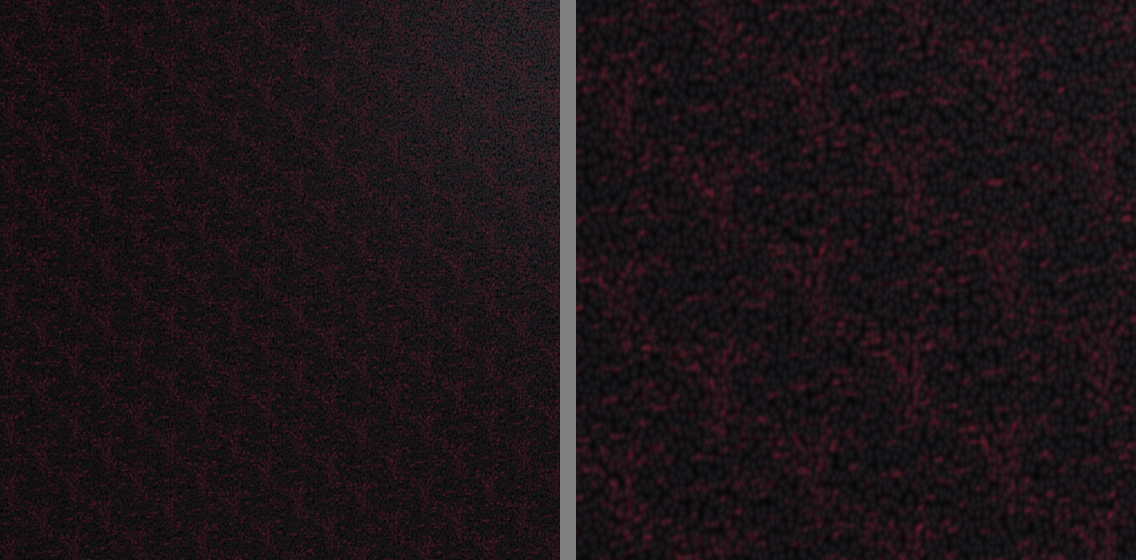
Left, the full canvas; right, a detail of the centre.
Give the GLSL for this texture, as a Shadertoy shader.

```glsl
const vec2  REPEATS      = vec2(17.5, 8.85);    // motif columns across, motifs down
const vec2  PHASE        = vec2(0.0755, 0.525); // where the first motif sits
const float SKEW         = 0.072;               // rise of the rows to the right
const vec2  STITCHES     = vec2(12.0, 20.0);    // stitch grid of one motif, rows even
const vec2  STITCH_SIZE  = vec2(0.055, 0.033);  // half length and width, in columns
const float STRAY_CHANCE = 0.20;
const float LINE_WIDTH   = 0.10;
const vec2  GRAIN_FREQ   = vec2(250.0, 185.0);
const vec3  GROUND       = vec3(0.058, 0.060, 0.068);
const vec3  HAZE         = vec3(0.024, 0.002, 0.008);
const vec3  THREAD       = vec3(0.33, 0.085, 0.13);
const vec3  SHEEN        = vec3(0.052, 0.054, 0.056);
const vec2  SHEEN_CENTRE = vec2(1.0, 0.92);

vec2 hash2(vec2 p) {
    vec3 q = fract(p.xyx * vec3(0.1031, 0.1030, 0.0973));
    q += dot(q, q.yzx + 33.33);
    return fract((q.xx + q.yz) * q.zy);
}

float segment(vec2 p, vec2 a, vec2 b) {
    vec2 ab = b - a;
    return length(p - a - ab * clamp(dot(p - a, ab) / dot(ab, ab), 0.0, 1.0));
}

float line(float d) {
    return exp(-d * d / (LINE_WIDTH * LINE_WIDTH));
}

// x: stitch density, y: stitch angle; forked sprig, broken tendril, loose wisps
vec2 motif(vec2 p) {
    float sprig = 0.0, tendril = 0.0, lean = 1.0;
    for (int k = -1; k <= 1; k++) {
        float column = floor(p.x + 0.5) + float(k);
        vec2 q = vec2(p.x - column, fract(p.y - 0.5 * mod(column, 2.0) + 0.5) - 0.5);
        q.y *= 2.0;
        float fork = min(segment(q, vec2(0.0, -0.25), vec2(-0.20, 0.20)),
                         segment(q, vec2(0.0, -0.25), vec2(0.17, 0.34)));
        fork = min(fork, segment(q, vec2(0.0, -0.25), vec2(0.05, -0.45)));
        if (line(fork) > sprig) {
            sprig = line(fork);
            lean = q.x < -0.02 ? 2.1 : 1.1;
        }
        float bow = abs(q.y + 0.72 - 0.24 * cos(2.6 * q.x));
        float broken = 0.55 + 0.45 * sin(8.0 * q.x + 1.0);
        tendril = max(tendril, line(bow) * broken * smoothstep(0.95, 0.7, abs(q.x)));
        float wisp = min(segment(q, vec2(-0.48, 0.70), vec2(-0.12, 0.82)),
                         segment(q, vec2(0.18, 0.93), vec2(0.50, 0.84)));
        wisp = min(wisp, length(q - vec2(0.12, 0.60)));
        tendril = max(tendril, 0.75 * line(wisp));
    }
    float angle = sprig > tendril ? lean : 0.25;
    return vec2(max(0.68 * sprig, 0.42 * tendril), angle);
}

// Soft slanted stitches, chosen alike in each repeat but worn unevenly
float stitches(vec2 p) {
    vec2 cell = floor((p + vec2(0.5, 0.0)) * STITCHES);
    float sum = 0.0;
    for (int j = -1; j <= 1; j++)
    for (int i = -1; i <= 1; i++) {
        vec2 id = cell + vec2(i, j);
        float column = floor((id.x + 0.5) / STITCHES.x);
        vec2 local = mod(id - vec2(0.0, 0.5 * STITCHES.y * mod(column, 2.0)), STITCHES);
        vec2 pick = hash2(local + 7.0);
        vec2 jitter = hash2(local + 51.0) - 0.5;
        vec2 centre = (id + 0.5 + 0.7 * jitter) / STITCHES - vec2(0.5, 0.0);
        vec2 drawn = motif(centre);
        float present = smoothstep(-0.05, 0.05, drawn.x + STRAY_CHANCE - pick.x);
        float wear = mix(0.25, 1.1, hash2(id + 300.0).x) * mix(0.45, 1.0, pick.y);
        float angle = drawn.y + 0.8 * jitter.x;
        vec2 along = vec2(cos(angle), sin(angle));
        vec2 d = (p - centre) * vec2(1.0, 2.0);
        vec2 e = vec2(dot(d, along), dot(d, vec2(-along.y, along.x))) / STITCH_SIZE;
        sum += present * wear * exp(-dot(e, e));
    }
    return min(sum, 1.2);
}

// Cellular grain of the pile
float grain(vec2 p) {
    vec2 cell = floor(p);
    float nearest = 1.0;
    for (int j = -1; j <= 1; j++)
    for (int i = -1; i <= 1; i++) {
        vec2 id = cell + vec2(i, j);
        nearest = min(nearest, length(id + hash2(id + 90.0) - p));
    }
    return 1.0 - nearest;
}

void mainImage(out vec4 fragColor, in vec2 fragCoord) {
    vec2 uv = fragCoord / iResolution.xy;
    vec2 p = (uv - PHASE - vec2(0.0, SKEW * uv.x)) * REPEATS;

    // Light from the upper right, slightly dimmer along the left
    float glow = exp(-3.0 * dot(uv - SHEEN_CENTRE, uv - SHEEN_CENTRE));
    float shade = mix(0.94, 1.04, smoothstep(0.0, 0.5, uv.x));
    float pile = mix(0.30, 1.55, grain(uv * GRAIN_FREQ));

    vec3 color = GROUND * shade + SHEEN * glow * glow;
    color += HAZE * (0.4 + motif(p).x);
    color *= pile;
    color = mix(color, THREAD * mix(0.7, 1.1, pile) + 0.5 * SHEEN * glow, 0.75 * stitches(p));
    fragColor = vec4(color, 1.0);
}
```
